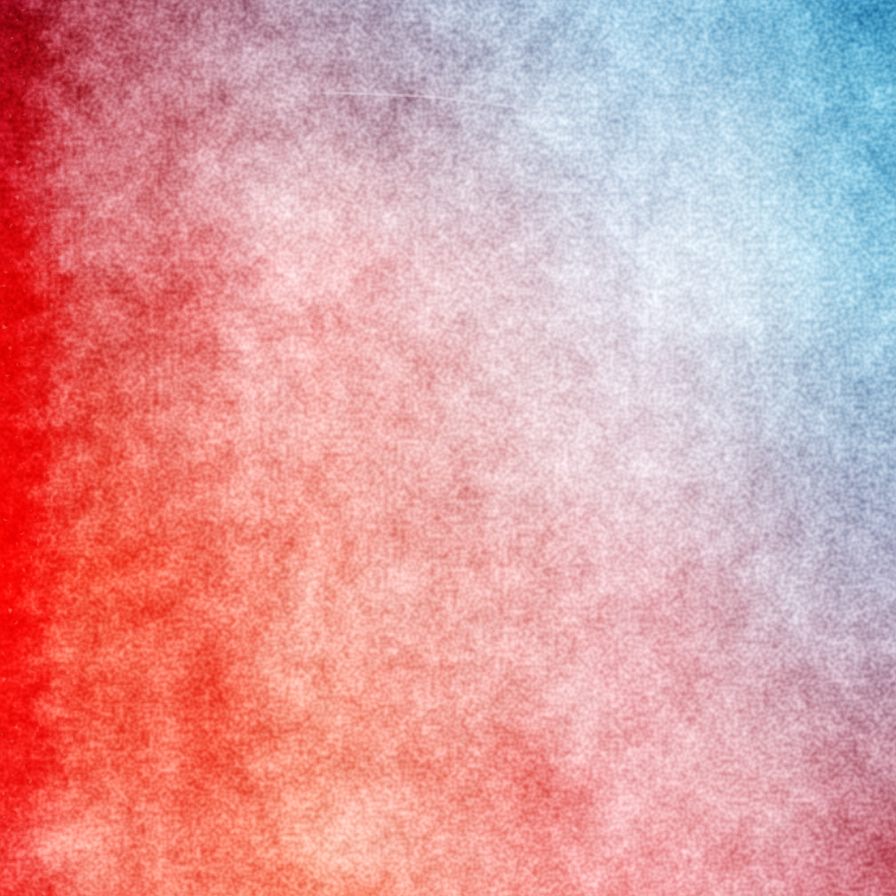
Reproduce this background procedurally as a three.js fragment shader.

```glsl
// Weathered paper washed from red at the left through pink to pale blue.
// Four colour rows are blended into a soft field with ragged edges; layered
// gradient noise, broad stains, grain and a faint scratch bend its tone.
varying vec2 vUv;

vec2 randomDirection(vec2 cell) {
  float h = fract(sin(dot(cell, vec2(127.1, 311.7))) * 43758.55);
  return vec2(cos(6.2832 * h), sin(6.2832 * h));
}

float gradientNoise(vec2 p) {
  vec2 i = floor(p);
  vec2 f = p - i;
  vec2 u = f * f * f * (f * (f * 6.0 - 15.0) + 10.0);
  float a = dot(randomDirection(i), f);
  float b = dot(randomDirection(i + vec2(1.0, 0.0)), f - vec2(1.0, 0.0));
  float c = dot(randomDirection(i + vec2(0.0, 1.0)), f - vec2(0.0, 1.0));
  float d = dot(randomDirection(i + 1.0), f - 1.0);
  return mix(mix(a, b, u.x), mix(c, d, u.x), u.y);
}

float layeredNoise(vec2 p) {
  float sum = 0.0;
  float weight = 0.6;
  for (int i = 0; i < 6; i++) {
    sum += weight * gradientNoise(p);
    p = mat2(1.6, 1.2, -1.2, 1.6) * p + 7.3;
    weight *= 0.68;
  }
  return sum;
}

// Horizontal ramp with stops at 0, 0.1, 0.35, 0.7 and 1
vec3 ramp(float x, vec3 edge, vec3 inner, vec3 middle, vec3 outer, vec3 right) {
  vec3 c = mix(edge, inner, smoothstep(0.01, 0.11, x));
  c = mix(c, middle, clamp((x - 0.1) / 0.25, 0.0, 1.0));
  c = mix(c, outer, clamp((x - 0.35) / 0.35, 0.0, 1.0));
  return mix(c, right, smoothstep(0.68, 1.02, x));
}

vec3 wash(vec2 p) {
  vec3 bottom = ramp(p.x, vec3(0.94, 0.16, 0.14), vec3(0.97, 0.42, 0.35),
    vec3(0.98, 0.58, 0.47), vec3(0.96, 0.62, 0.63), vec3(0.82, 0.42, 0.48));
  vec3 low = ramp(p.x, vec3(0.97, 0.02, 0.01), vec3(0.97, 0.36, 0.26),
    vec3(0.97, 0.64, 0.58), vec3(0.93, 0.75, 0.78), vec3(0.72, 0.70, 0.79));
  vec3 high = ramp(p.x, vec3(0.88, 0.03, 0.04), vec3(0.89, 0.46, 0.47),
    vec3(0.96, 0.72, 0.73), vec3(0.86, 0.87, 0.92), vec3(0.56, 0.79, 0.89));
  vec3 top = ramp(p.x, vec3(0.62, 0.04, 0.12), vec3(0.74, 0.36, 0.44),
    vec3(0.73, 0.66, 0.74), vec3(0.66, 0.82, 0.91), vec3(0.30, 0.65, 0.80));
  vec3 c = mix(bottom, low, clamp(p.y / 0.35, 0.0, 1.0));
  c = mix(c, high, clamp((p.y - 0.35) / 0.35, 0.0, 1.0));
  return mix(c, top, clamp((p.y - 0.7) / 0.3, 0.0, 1.0));
}

float glow(vec2 p, vec2 center, vec2 size) {
  vec2 d = (p - center) / size;
  return exp(-dot(d, d));
}

// Broad stains: positive is paler, negative is deeper
float stains(vec2 p) {
  float pale = 0.55 * glow(p, vec2(0.83, 0.70), vec2(0.11, 0.10))
    + 0.40 * glow(p, vec2(0.35, 0.75), vec2(0.07, 0.06))
    + 0.50 * glow(p, vec2(0.84, 0.11), vec2(0.10, 0.08))
    + 0.45 * glow(p, vec2(0.38, 0.05), vec2(0.10, 0.05))
    + 0.60 * glow(p, vec2(0.06, 0.05), vec2(0.08, 0.05))
    + 0.35 * glow(p, vec2(0.82, 0.84), vec2(0.08, 0.07));
  float deep = 0.45 * glow(p, vec2(0.25, 0.23), vec2(0.07, 0.13))
    + 0.30 * glow(p, vec2(0.50, 0.43), vec2(0.07, 0.06))
    + 0.35 * glow(p, vec2(0.61, 0.12), vec2(0.06, 0.08))
    + 0.30 * glow(p, vec2(0.41, 0.86), vec2(0.07, 0.05))
    + 0.35 * glow(p, vec2(0.18, 0.66), vec2(0.07, 0.07));
  return pale - deep;
}

void main() {
  vec2 p = vUv;

  // Clouds and ragged colour borders
  float clouds = layeredNoise(p * 6.0 + 2.7);
  float mottle = layeredNoise(p * 24.0 + 31.0);
  vec2 ragged = p + vec2(0.035 * mottle + 0.02 * clouds, 0.05 * clouds);
  vec3 color = wash(ragged);

  // Fine paper grain, with slightly stretched fibres
  float grain = gradientNoise(p * 210.0) + 0.7 * gradientNoise(p * 115.0 + 9.0);
  float fibres = gradientNoise(p * vec2(60.0, 190.0) + 17.0);

  // The exponent shifts tone while keeping saturated reds bright
  float tone = stains(p + 0.03 * clouds) + 0.55 * clouds + 0.5 * mottle
    + 0.42 * grain + 0.15 * fibres;
  color = pow(color, vec3(exp(-tone)));
  color *= 1.0 + 0.05 * grain + 0.05 * mottle;

  // Pale worn flecks, densest beside the red edge
  float flecks = smoothstep(0.34, 0.6, gradientNoise(p * 130.0 + 53.0));
  color = mix(color, vec3(0.98, 0.72, 0.68), 0.4 * flecks * exp(-p.x * 7.0));

  // One thin curved scratch near the top
  float run = p.x - 0.35;
  float offset = abs(p.y - 0.896 + 0.3 * run * run + 0.002 * clouds);
  float scratch = (1.0 - smoothstep(0.0005, 0.0025, offset))
    * smoothstep(0.0, 0.02, run) * (1.0 - smoothstep(0.15, 0.33, run));
  color = mix(color, vec3(0.93, 0.89, 0.92), 0.4 * scratch);

  gl_FragColor = vec4(clamp(color, 0.0, 1.0), 1.0);
}
```
